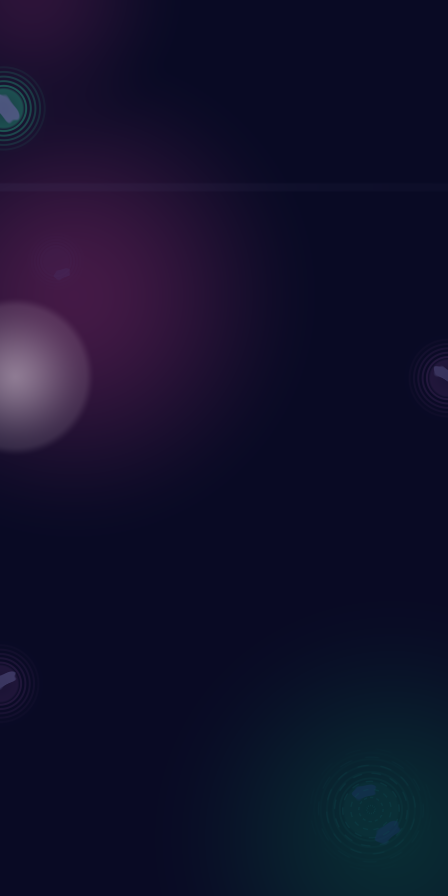
Reproduce this background procedurally as a WebGL 1 fragment shader.

```glsl
precision highp float;

uniform vec2 u_resolution;

// Palette
const vec3 NIGHT = vec3(0.035, 0.040, 0.142);
const vec3 PLUM = vec3(0.285, 0.105, 0.285);
const vec3 TEAL = vec3(0.035, 0.185, 0.205);
const vec3 MOONLIGHT = vec3(0.86, 0.81, 0.86);
const vec3 HAZE = vec3(0.28, 0.26, 0.42);
const vec3 MINT = vec3(0.13, 0.52, 0.43);
const vec3 MAUVE = vec3(0.27, 0.16, 0.36);
const vec3 LAVENDER = vec3(0.36, 0.36, 0.56);
const vec3 INDIGO = vec3(0.10, 0.20, 0.38);

// Layout: canvas width is 1, height is 2
const vec2 PLUM_POS = vec2(0.165, 1.34);
const float PLUM_RADIUS = 0.57;
const vec2 TOP_POS = vec2(0.07, 2.02);
const float TOP_RADIUS = 0.36;
const vec2 TEAL_POS = vec2(0.875, 0.13);
const float TEAL_RADIUS = 0.56;
const vec2 MOON_POS = vec2(0.034, 1.159);
const float MOON_RADIUS = 0.174;
const float HORIZON_Y = 1.582;
const float HORIZON_HALF = 0.009;

// Rings, measured in orb radii
const int RING_COUNT = 5;
const float RING_GAP = 0.23;
const float RING_WIDTH = 0.0022;

float glow(vec2 p, vec2 centre, float radius) {
  float t = clamp(1.0 - length(p - centre) / radius, 0.0, 1.0);
  return t * t * (3.0 - 2.0 * t);
}

float disc(float d, float radius, float soft) {
  return 1.0 - smoothstep(radius - soft, radius + soft, d);
}

// Elongated patch with a wavy outline
float patchMask(vec2 p, vec2 centre, vec2 size, float angle) {
  float c = cos(angle), s = sin(angle);
  vec2 q = mat2(c, -s, s, c) * (p - centre) / size;
  float wobble = 0.14 * sin(q.x * 4.0 + 1.0) + 0.10 * sin(q.y * 5.0 + q.x * 3.0);
  return disc(length(q) + wobble, 0.95, 0.12);
}

// Shaded core, halo and fading concentric rings
vec3 orb(vec3 color, vec2 p, vec2 centre, float radius, vec3 tint, float strength) {
  vec2 q = p - centre;
  float d = length(q);
  float core = disc(d, radius, 0.004);
  color = mix(color, tint, core * strength * (0.45 + 0.25 * d / radius));
  color = mix(color, tint, 0.12 * strength * glow(p, centre, radius * 2.8));
  for (int i = 0; i < RING_COUNT; i++) {
    float k = float(i);
    float ring = disc(abs(d - radius * (1.12 + k * RING_GAP)), RING_WIDTH, 0.0015);
    color = mix(color, tint, ring * strength * 0.75 * (1.0 - k / float(RING_COUNT)));
  }
  return color;
}

// Broken fine circles around the teal orb
float dashedRings(vec2 q, float spacing) {
  float d = length(q);
  float index = floor(d / spacing);
  float line = disc(abs(fract(d / spacing) - 0.5) * spacing, 0.0015, 0.0015);
  float dash = smoothstep(-0.3, 0.3, sin(atan(q.y, q.x) * 12.0 + index * 2.4));
  return line * dash * (1.0 - smoothstep(0.06, 0.16, d));
}

void main() {
  vec2 p = gl_FragCoord.xy / u_resolution * vec2(1.0, 2.0);
  vec3 color = NIGHT;

  // Broad coloured glows
  color = mix(color, PLUM, 0.92 * glow(p, PLUM_POS, PLUM_RADIUS));
  color = mix(color, PLUM, 0.56 * glow(p, TOP_POS, TOP_RADIUS));
  color = mix(color, TEAL, 0.88 * glow(p, TEAL_POS, TEAL_RADIUS));

  // Thin horizontal haze, fading to the right
  float band = disc(abs(p.y - HORIZON_Y), HORIZON_HALF, 0.003);
  color = mix(color, HAZE, band * mix(0.16, 0.06, p.x));

  // Soft moon
  float moonDist = length(p - MOON_POS) / MOON_RADIUS;
  float moonLight = mix(0.57, 0.13, smoothstep(-0.15, 1.05, moonDist));
  color = mix(color, MOONLIGHT, moonLight * disc(moonDist, 0.96, 0.07));

  // Ringed orbs and their patches
  color = orb(color, p, vec2(0.008, 1.758), 0.045, MINT, 0.75);
  color = mix(color, LAVENDER, 0.75 * patchMask(p, vec2(0.010, 1.760), vec2(0.036, 0.021), -0.8));

  color = orb(color, p, vec2(1.0, 1.156), 0.042, MAUVE, 0.55);
  color = mix(color, LAVENDER, 0.42 * patchMask(p, vec2(0.992, 1.165), vec2(0.027, 0.013), -0.5));

  color = orb(color, p, vec2(0.0, 0.474), 0.042, MAUVE, 0.50);
  color = mix(color, LAVENDER, 0.48 * patchMask(p, vec2(0.008, 0.481), vec2(0.028, 0.014), 0.5));

  color = orb(color, p, vec2(0.125, 1.417), 0.030, MAUVE, 0.22);
  color = mix(color, MAUVE, 0.45 * patchMask(p, vec2(0.138, 1.388), vec2(0.018, 0.011), 0.4));

  vec2 tealOrb = vec2(0.828, 0.193);
  color = orb(color, p, tealOrb, 0.062, TEAL * 1.25, 0.42);
  color = mix(color, INDIGO, 0.45 * patchMask(p, tealOrb + vec2(-0.016, 0.039), vec2(0.026, 0.015), 0.3));
  color = mix(color, INDIGO, 0.45 * patchMask(p, tealOrb + vec2(0.036, -0.052), vec2(0.030, 0.018), 0.7));
  color = mix(color, TEAL * 1.5, 0.35 * dashedRings(p - tealOrb, 0.018));

  gl_FragColor = vec4(color, 1.0);
}
```
